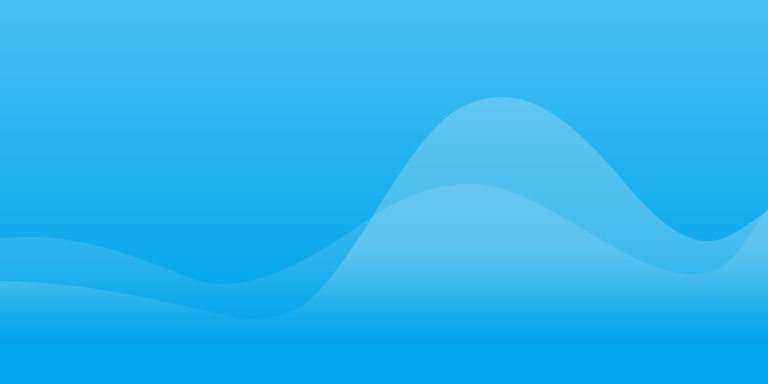
Write a Shadertoy shader that draws this background.

```glsl
// Sky-blue gradient with two translucent waves that fade out toward the bottom.

const vec3 SKY_TOP = vec3(0.290, 0.753, 0.949);
const vec3 SKY_BOTTOM = vec3(0.0, 0.643, 0.922);
const vec3 WAVE_TINT = vec3(1.0, 0.98, 0.96);
const float SKY_FLOOR = 0.17;      // height where the sky gradient ends
const float TALL_OPACITY = 0.22;
const float LOW_OPACITY = 0.12;
const float FADE_BOTTOM = 0.08;    // waves are invisible below this height
const float FADE_TOP = 0.375;      // waves have full opacity above this height

// Crest knots: x in 0..2, height in 0..1, slope
const int KNOTS = 10;
const vec3 TALL_WAVE[KNOTS] = vec3[KNOTS](
    vec3(0.0, 0.268, 0.0), vec3(0.560, 0.185, -0.23),
    vec3(0.651, 0.169, 0.0), vec3(0.833, 0.245, 1.1),
    vec3(0.969, 0.435, 1.62), vec3(1.133, 0.667, 1.05),
    vec3(1.310, 0.747, 0.0), vec3(1.628, 0.523, -1.2),
    vec3(1.844, 0.372, 0.0), vec3(2.0, 0.453, 0.72));
const vec3 LOW_WAVE[KNOTS] = vec3[KNOTS](
    vec3(0.0, 0.380, 0.05), vec3(0.078, 0.383, 0.0),
    vec3(0.417, 0.307, -0.38), vec3(0.578, 0.260, 0.0),
    vec3(0.969, 0.435, 0.68), vec3(1.224, 0.521, 0.0),
    vec3(1.510, 0.409, -0.58), vec3(1.802, 0.286, 0.0),
    vec3(1.914, 0.336, 1.15), vec3(2.0, 0.458, 1.35));

// Cubic Hermite segment between two knots
float hermite(vec3 a, vec3 b, float x) {
    float span = b.x - a.x;
    float t = clamp((x - a.x) / span, 0.0, 1.0);
    float s = 1.0 - t;
    return mix(a.y, b.y, t * t * (3.0 - 2.0 * t))
         + span * t * s * (a.z * s - b.z * t);
}

float crestHeight(vec3 knots[KNOTS], float x) {
    float height = knots[0].y;
    for (int i = 0; i < KNOTS - 1; i++) {
        if (x >= knots[i].x) height = hermite(knots[i], knots[i + 1], x);
    }
    return height;
}

// Smooth coverage of the area under a crest
float coverage(float depth) {
    float edge = max(fwidth(depth), 1e-5);
    return smoothstep(-0.5 * edge, 0.5 * edge, depth);
}

void mainImage(out vec4 fragColor, in vec2 fragCoord) {
    vec2 p = fragCoord / iResolution.xy * vec2(2.0, 1.0);

    // Sky
    vec3 color = mix(SKY_BOTTOM, SKY_TOP, clamp((p.y - SKY_FLOOR) / (1.0 - SKY_FLOOR), 0.0, 1.0));

    // Waves
    float fade = smoothstep(FADE_BOTTOM, FADE_TOP, p.y);
    float tall = coverage(crestHeight(TALL_WAVE, p.x) - p.y);
    float low = coverage(crestHeight(LOW_WAVE, p.x) - p.y);
    color = mix(color, WAVE_TINT, tall * TALL_OPACITY * fade);
    color = mix(color, WAVE_TINT, low * LOW_OPACITY * fade);

    fragColor = vec4(color, 1.0);
}
```
